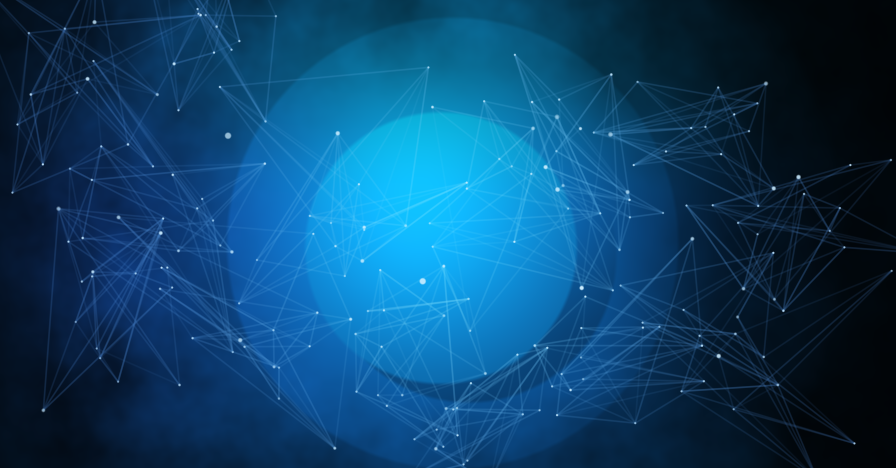
Write a Shadertoy shader that draws this background.

```glsl
// A glowing blue backdrop of soft nested discs under a fine web of linked points.
// Gaussian glows and gradient-noise haze set the colour; each cluster scatters
// hashed nodes around its centre and joins them with thin translucent lines.

vec2 hash2(vec2 p) {
    vec3 q = fract(p.xyx * vec3(0.1031, 0.1030, 0.0973));
    q += dot(q, q.yzx + 33.33);
    return fract((q.xx + q.yz) * q.zy);
}

float gradientNoise(vec2 p) {
    vec2 cell = floor(p), f = fract(p);
    vec2 u = f * f * f * (f * (f * 6.0 - 15.0) + 10.0);
    vec4 corner;
    for (int i = 0; i < 4; i++) {
        vec2 o = vec2(i & 1, i >> 1);
        corner[i] = dot(hash2(cell + o + 57.0) * 2.0 - 1.0, f - o);
    }
    return mix(mix(corner.x, corner.y, u.x), mix(corner.z, corner.w, u.x), u.y);
}

float haze(vec2 p) {
    float sum = 0.0, amp = 0.6;
    for (int i = 0; i < 4; i++) {
        sum += amp * gradientNoise(p);
        p = p * 2.1 + 7.3;
        amp *= 0.55;
    }
    return sum;
}

float segmentDistance(vec2 p, vec2 a, vec2 b) {
    vec2 ab = b - a;
    return length(p - a - ab * clamp(dot(p - a, ab) / max(dot(ab, ab), 1e-5), 0.0, 1.0));
}

float disc(vec2 p, vec2 centre, float radius, float soft) {
    return 1.0 - smoothstep(-soft, soft, length(p - centre) - radius);
}

// Position of one node, denser towards the middle of its cluster
vec2 nodePosition(vec3 cluster, float id, float node) {
    vec2 seed = vec2(node * 3.7 + 1.0, id * 11.3 + 5.0);
    return cluster.xy + cluster.z * (hash2(seed) + hash2(seed + 91.7) - 1.0);
}

vec3 backdrop(vec2 p, float px) {
    vec2 q = (p - vec2(-0.06, 0.04)) * vec2(0.95, 1.0);
    float d2 = dot(q, q);
    vec3 haloColour = mix(vec3(0.05, 0.36, 0.70), vec3(0.03, 0.43, 0.60), smoothstep(0.0, 0.4, p.y));
    vec3 col = vec3(0.012, 0.075, 0.125);
    col += haloColour * exp(-3.0 * d2);
    col += vec3(0.0, 0.22, 0.12) * exp(-15.0 * d2);

    // Dark right side and a violet-blue left flank
    col *= mix(1.0, 0.38, smoothstep(0.25, 0.85, p.x + 0.15 * p.y));
    vec2 flank = (p - vec2(-0.70, 0.1)) * vec2(3.0, 1.8);
    col += vec3(0.025, 0.015, 0.10) * exp(-dot(flank, flank));

    // Nested discs, with a dark crescent below the innermost
    float soft = 0.003 + px;
    col *= 0.88 + 0.12 * disc(p, vec2(-0.01, -0.01), 0.85, 0.01 + px);
    col *= 0.87 + 0.17 * disc(p, vec2(0.01, -0.02), 0.482, soft);
    float inner = disc(p, vec2(-0.015, -0.03), 0.29, soft);
    float shade = disc(p, vec2(0.045, -0.045), 0.315, soft) * (1.0 - inner);
    col *= 1.0 - 0.22 * shade * smoothstep(0.12, -0.25, p.y);
    col += vec3(0.0, 0.085, 0.055) * inner * (0.65 + 0.8 * smoothstep(-0.1, 0.3, p.y));

    // Mottled haze towards the edges
    float edge = smoothstep(0.3, 0.9, length(p * vec2(1.0, 1.3)));
    col *= 1.0 + 1.1 * edge * haze(p * 4.5);
    return col * (1.0 - 0.35 * smoothstep(0.7, 1.15, length(p)));
}

// x: line coverage, y: dot coverage
vec2 network(vec2 p, float px) {
    // Cluster centre and reach
    vec3 clusters[14] = vec3[14](
        vec3(0.13, 0.05, 0.30), vec3(0.53, 0.28, 0.27), vec3(-0.68, -0.17, 0.30), vec3(-0.03, -0.27, 0.30),
        vec3(-0.77, 0.28, 0.32), vec3(0.75, 0.02, 0.33), vec3(-0.45, 0.42, 0.33), vec3(0.34, -0.24, 0.36),
        vec3(-0.44, -0.24, 0.34), vec3(-0.24, 0.07, 0.38), vec3(0.04, -0.38, 0.24), vec3(0.25, 0.18, 0.36),
        vec3(-0.64, 0.06, 0.34), vec3(0.66, -0.26, 0.36));
    vec2 web = vec2(0.0);
    for (int c = 0; c < 14; c++) {
        vec3 cluster = clusters[c];
        float id = float(c);
        if (length(p - cluster.xy) > 1.45 * cluster.z) continue;
        for (float i = 0.0; i < 15.0; i++) {
            vec2 a = nodePosition(cluster, id, i);
            vec2 rnd = hash2(vec2(i + 40.0, id * 5.1 + 3.0));
            for (float k = 1.0; k < 4.0; k++) {
                vec2 b = nodePosition(cluster, id, mod(i + k * k + floor(rnd.x * 3.0), 15.0));
                float line = 1.0 - smoothstep(0.0, 0.0012 + px, segmentDistance(p, a, b));
                web.x += line * (0.10 + 0.22 * fract(rnd.y * 7.0 + k * 0.37));
            }
            float radius = 0.0018 + 0.003 * pow(rnd.x, 5.0);
            float dotMask = 1.0 - smoothstep(max(radius - px, 0.0), radius + px, length(p - a));
            web.y = max(web.y, dotMask * (0.5 + 0.5 * rnd.y));
        }
    }
    // Two larger foreground points
    web.y = max(web.y, 0.9 * disc(p, vec2(-0.054, -0.101), 0.0065, px));
    web.y = max(web.y, 0.7 * disc(p, vec2(-0.47, 0.21), 0.0065, px));
    return web;
}

void mainImage(out vec4 fragColor, in vec2 fragCoord) {
    float px = 1.0 / iResolution.y;
    vec2 p = (fragCoord - 0.5 * iResolution.xy) * px;
    vec3 col = backdrop(p, px);
    vec2 web = network(p, px);
    vec3 lineColour = mix(vec3(0.30, 0.54, 0.86), vec3(0.50, 0.90, 1.0), exp(-5.0 * dot(p, p)));
    col = mix(col, lineColour, 0.8 * (1.0 - exp(-web.x)));
    col = mix(col, vec3(0.80, 0.93, 1.0), web.y);
    fragColor = vec4(clamp(col, 0.0, 1.0), 1.0);
}
```
